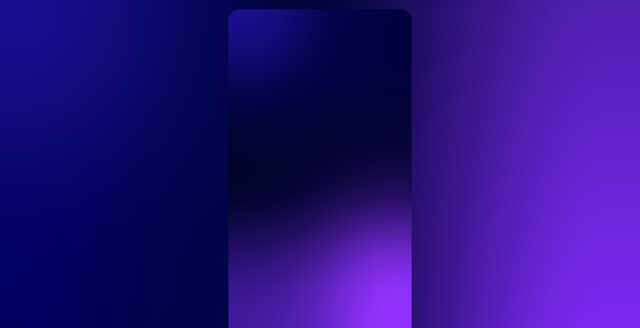
A Shadertoy shader for this background:

```glsl
// Soft elliptical falloff, 1 at the center.
float glow(vec2 p, vec2 center, vec2 radius) {
    vec2 d = (p - center) / radius;
    return exp(-dot(d, d));
}

// Signed distance to a rectangle with rounded corners.
float roundedBox(vec2 p, vec2 halfSize, float radius) {
    vec2 d = abs(p) - halfSize + radius;
    return length(max(d, 0.0)) + min(max(d.x, d.y), 0.0) - radius;
}

// Wide backdrop: indigo corner, navy middle, violet right side.
vec3 backdrop(vec2 uv, vec3 indigo) {
    vec3 leftBlue = vec3(0.005, 0.0, 0.37);
    vec3 navy = mix(vec3(0.0, 0.016, 0.29), vec3(0.0, 0.012, 0.20),
                    smoothstep(0.33, 0.5, uv.x));
    vec3 violet = mix(vec3(0.49, 0.16, 0.95), vec3(0.315, 0.12, 0.69), uv.y);

    vec3 color = mix(leftBlue, navy, smoothstep(0.0, 0.33, uv.x));
    color = mix(color, indigo, glow(uv, vec2(0.02, 1.0), vec2(0.24, 0.5)));
    return mix(color, violet, smoothstep(0.44, 0.95, uv.x));
}

// Tall card: x runs from 0 to 1 across it, y follows the canvas.
vec3 cardFill(vec2 p, vec3 indigo) {
    vec3 midnight = vec3(0.0, 0.008, 0.17);
    vec3 upperNavy = vec3(0.0, 0.0, 0.24);
    vec3 purpleFog = vec3(0.245, 0.10, 0.60);
    vec3 brightViolet = vec3(0.58, 0.20, 1.0);

    vec3 color = mix(midnight, upperNavy, smoothstep(0.5, 0.85, p.y));
    color = mix(color, indigo, glow(p, vec2(0.06, 1.0), vec2(0.42, 0.25)));
    color = mix(color, purpleFog, 1.0 - smoothstep(0.02, 0.46, p.y));
    return mix(color, brightViolet, glow(p, vec2(0.92, 0.03), vec2(0.45, 0.31)));
}

void mainImage(out vec4 fragColor, in vec2 fragCoord) {
    vec2 uv = fragCoord / iResolution.xy;
    float aspect = iResolution.x / iResolution.y;
    vec3 indigo = vec3(0.112, 0.056, 0.57);

    // Card outline, running past the lower edge.
    float cardHalfWidth = 0.1432;
    float cardTop = 0.972;
    float cardHalfHeight = 0.6;
    vec2 fromCard = vec2((uv.x - 0.5) * aspect, uv.y - cardTop + cardHalfHeight);
    float edge = roundedBox(fromCard, vec2(cardHalfWidth * aspect, cardHalfHeight), 0.036);
    float pixel = 1.0 / iResolution.y;
    float cardMask = 1.0 - smoothstep(-0.7 * pixel, 0.7 * pixel, edge);

    // Layers.
    vec2 cardUv = vec2((uv.x - 0.5) / (2.0 * cardHalfWidth) + 0.5, uv.y);
    vec3 color = mix(backdrop(uv, indigo), cardFill(cardUv, indigo), cardMask);
    fragColor = vec4(color, 1.0);
}
```
